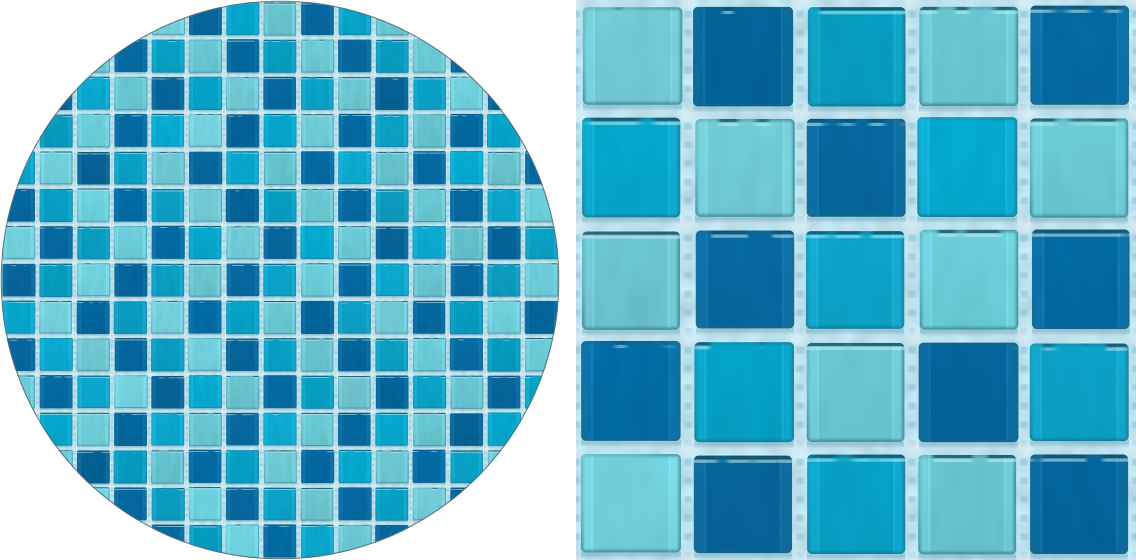
Left: the whole. Right: its middle third, enlarged.
Write a Shadertoy shader that draws this texture.

```glsl
// Round panel of square glass mosaic tiles in three blues with pale grout, on white.
// Each row runs dark, mid, light; rows are shifted in a four-row cycle. Tiles are
// rounded boxes with bevels and chipped top edges, varied by hash and wrapping noise.

#define COUNT 15.0          // tiles across and down
#define TILE_HALF 0.447     // half tile size, in cells
#define CORNER 0.045        // corner radius, in cells
#define JITTER 0.010        // misplacement of tiles, in cells
#define DISC_RADIUS 0.499   // panel radius, in canvas widths
#define OUTLINE 0.0022      // width of the panel outline
#define DARK vec3(0.015, 0.395, 0.605)
#define MID vec3(0.030, 0.630, 0.775)
#define LIGHT vec3(0.420, 0.785, 0.830)
#define GROUT vec3(0.740, 0.885, 0.930)
#define SHADOW vec3(0.120, 0.400, 0.490)

vec2 hash2(vec2 p) {
    vec3 h = fract(p.xyx * vec3(0.1031, 0.1030, 0.0973));
    h += dot(h, h.yzx + 33.33);
    return fract((h.xx + h.yz) * h.zy);
}

// Gradient noise over the unit canvas, wrapping after a whole number of lattice steps
float gradientNoise(vec2 uv, vec2 period) {
    vec2 p = uv * period, i = floor(p), f = p - i;
    vec2 w = f * f * f * (f * (f * 6.0 - 15.0) + 10.0);
    float corner[4];
    for (int k = 0; k < 4; k++) {
        vec2 o = vec2(k & 1, k >> 1);
        vec2 g = hash2(mod(i + o, period) + 7.0) * 2.0 - 1.0;
        corner[k] = dot(g, f - o);
    }
    return mix(mix(corner[0], corner[1], w.x), mix(corner[2], corner[3], w.x), w.y);
}

float roundBox(vec2 p, vec2 halfSize, float r) {
    vec2 d = abs(p) - halfSize + r;
    return length(max(d, 0.0)) + min(max(d.x, d.y), 0.0) - r;
}

// Soft line of given half width, never thinner than a pixel
float band(float d, float halfWidth, float px) {
    return 1.0 - smoothstep(halfWidth - px * 0.5, halfWidth + px * 0.5, abs(d));
}

vec3 tileColor(vec2 cell) {
    float row = COUNT - 1.0 - cell.y;
    float shift = mod(row, 2.0) > 0.5 ? 0.0 : 2.0 - mod(row * 0.5, 2.0);
    float tone = mod(cell.x - shift + 3.0, 3.0);
    return tone < 0.5 ? DARK : tone < 1.5 ? MID : LIGHT;
}

// Pale joint with a dashed mesh showing in the vertical gaps
vec3 groutColor(vec2 uv, vec2 q) {
    vec3 col = GROUT + 0.10 * gradientNoise(uv, vec2(90.0));
    float gap = 0.5 - abs(q.x);
    float dash = smoothstep(0.1, 0.8, sin(q.y * 6.2832 * 6.0));
    float mesh = dash * (1.0 - smoothstep(0.015, 0.050, gap));
    col = mix(col, vec3(0.55, 0.76, 0.84), 0.6 * mesh);
    float crossing = 1.0 - smoothstep(0.03, 0.12, length(0.5 - abs(q)));
    return mix(col, vec3(0.90, 0.95, 0.97), 0.5 * crossing);
}

vec3 mosaic(vec2 uv, float px) {
    vec2 cell = mod(floor(uv * COUNT), COUNT);
    vec2 q = fract(uv * COUNT) - 0.5;
    vec2 rnd = hash2(cell + 3.0), rnd2 = hash2(cell + 41.0);
    vec2 t = q - (rnd - 0.5) * 2.0 * JITTER;
    vec2 halfSize = vec2(TILE_HALF) - 0.012 * rnd2;
    float d = roundBox(t, halfSize, CORNER);

    // Joint, shaded just below each tile
    vec3 col = groutColor(uv, q);
    float below = smoothstep(0.05, 0.0, abs(t.y + halfSize.y + 0.015));
    col = mix(col, vec3(0.46, 0.66, 0.72), 0.50 * below * step(abs(t.x), halfSize.x));

    // Glass face with tint variation, faint streaks and paler side bevels
    vec3 glass = tileColor(cell) * (1.0 + 0.10 * (rnd.y - 0.5));
    glass.r += 0.05 * (rnd2.y - 0.5) * glass.g;
    glass *= 1.0 + 0.05 * gradientNoise(uv, vec2(90.0, 30.0)) + 0.04 * t.y;
    float side = halfSize.x - abs(t.x);
    glass += 0.035 * (1.0 - smoothstep(0.07, 0.11, side));
    glass += 0.050 * band(side - 0.10, 0.012, px);

    // Dark rim, heavier at the right and bottom
    float rim = smoothstep(-0.045, 0.0, d);
    float lowSide = smoothstep(-0.1, 0.5, max(t.x, -t.y));
    glass = mix(glass, SHADOW, rim * (0.22 + 0.33 * lowSide));

    // Worn top edge: broken dark line above a broken glint
    float top = halfSize.y - t.y;
    float wear = gradientNoise(uv, vec2(60.0, 15.0)) + 0.6 * (rnd2.x - 0.5);
    float chipped = smoothstep(-0.12, 0.12, wear);
    glass = mix(glass, vec3(0.76, 0.92, 0.95), 0.55 * chipped * band(top - 0.050, 0.014, px));
    glass = mix(glass, SHADOW * 0.75, 0.75 * chipped * band(top - 0.012, 0.016, px));

    return mix(col, glass, clamp(0.5 - d / px, 0.0, 1.0));
}

void mainImage(out vec4 fragColor, in vec2 fragCoord) {
    vec2 uv = fragCoord / iResolution.xy;
    float pixel = 1.0 / min(iResolution.x, iResolution.y);
    vec3 col = mosaic(uv, pixel * COUNT);

    // Thin grey outline and white surround
    float d = length(uv - 0.5) - DISC_RADIUS;
    col = mix(col, vec3(0.36, 0.42, 0.45), 0.8 * band(d + OUTLINE * 0.5, OUTLINE * 0.5, pixel));
    col = mix(col, vec3(1.0), clamp(0.5 + d / pixel, 0.0, 1.0));
    fragColor = vec4(clamp(col, 0.0, 1.0), 1.0);
}
```
